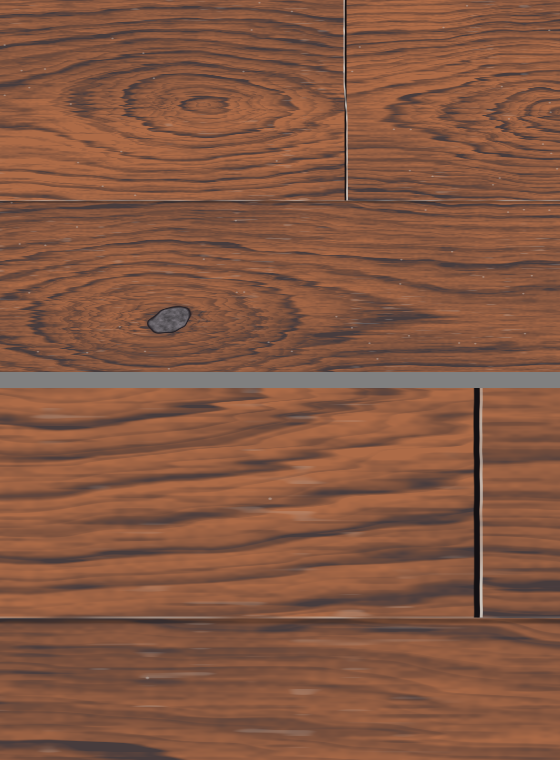
Top, the full canvas; bottom, a detail of the centre.
This texture is drawn by a WebGL 1 fragment shader. Its source:

```glsl
precision highp float;
// Stained oak floor: one long board below, two boards above meeting at a butt joint.
// Each board draws growth rings as contours of a bump-shaped height field, roughened
// along the fibres, then adds pores, pale flecks, a filled knot and the open seams.
uniform vec2 u_resolution;

#define SEAM_Y 0.461
#define SEAM_X 0.929
#define GAP_HALF 0.0026
#define RING_FREQ 33.0
#define RING_DEPTH 0.85
#define RAGGED 0.06
#define PORE_DEPTH 0.5
#define BASE_TONE 0.93
#define KNOT_POS vec2(0.457, 0.141)
#define KNOT_SIZE vec2(0.060, 0.033)

const vec3 DARK_GRAIN = vec3(0.28, 0.235, 0.24);
const vec3 MID_WOOD = vec3(0.46, 0.305, 0.235);
const vec3 LIGHT_WOOD = vec3(0.66, 0.41, 0.275);
const vec3 PALE_EDGE = vec3(0.80, 0.77, 0.74);
const vec3 GAP_BLACK = vec3(0.07, 0.06, 0.07);
const vec3 FILLER_GREY = vec3(0.42, 0.40, 0.42);

float hash(vec2 p) {
  vec3 q = fract(vec3(p.xyx) * 0.1031);
  q += dot(q, q.yzx + 33.33);
  return fract((q.x + q.y) * q.z);
}

float noise(vec2 p) {
  vec2 i = floor(p), f = fract(p);
  f = f * f * (3.0 - 2.0 * f);
  return mix(mix(hash(i), hash(i + vec2(1.0, 0.0)), f.x),
             mix(hash(i + vec2(0.0, 1.0)), hash(i + 1.0), f.x), f.y);
}

float fbm(vec2 p) {
  float sum = 0.0, amp = 0.5;
  for (int i = 0; i < 4; i++) {
    sum += amp * noise(p);
    p = p * 2.03 + 17.3;
    amp *= 0.5;
  }
  return sum / 0.9375;
}

// Closed loops near the centre, level lines far away.
// eye = centre x, centre y, half length, half height
float ringHeight(vec2 p, vec4 eye) {
  vec2 d = p - eye.xy;
  float spread = 1.0 - exp(-d.x * d.x / (eye.z * eye.z));
  return sqrt(d.y * d.y + eye.w * eye.w * spread);
}

// Thin dark late-wood line: softer on the inside, crisp on the outside.
float ringLine(float phase, float seed) {
  float t = fract(phase);
  float strength = mix(0.25, 1.0, hash(vec2(floor(phase), seed)));
  float halo = 0.3 * smoothstep(0.1, 0.7, t);
  float core = 0.7 * smoothstep(0.58, 0.80, t);
  return strength * (halo + core) * (1.0 - smoothstep(0.86, 0.99, t));
}

float woodTone(vec2 p, vec4 eye, float density, float seed) {
  vec2 s = p + seed * vec2(7.1, 3.7);
  float fibre = noise(s * vec2(6.0, 190.0));
  float fine = noise(s * vec2(18.0, 260.0));
  float grit = noise(s * vec2(110.0, 330.0));

  // Bend the rings broadly, then fray them along the fibres
  vec2 q = p;
  q.x += RAGGED * (fibre - 0.5) + 0.10 * (fbm(s * vec2(3.0, 8.0)) - 0.5);
  q.y += 0.06 * (fbm(s * vec2(2.2, 4.0)) - 0.5) + 0.005 * (noise(s * vec2(20.0, 40.0)) - 0.5);
  float phase = ringHeight(q, eye) * RING_FREQ * density;
  phase += 0.5 * (noise(s * vec2(2.0, 12.0)) - 0.5);
  float line = ringLine(phase, seed) * (0.55 + 0.6 * noise(s * vec2(9.0, 45.0)));
  float faint = ringLine(phase * 2.6 + 0.3, seed + 5.0);

  float broad = fbm(s * vec2(1.7, 6.0)) - 0.5;
  float pores = smoothstep(0.5, 0.9, fine) * (0.4 + 0.6 * noise(s * vec2(5.0, 30.0)));
  float tone = BASE_TONE + 0.70 * broad + 0.24 * (fibre - 0.5) + 0.14 * (grit - 0.5);
  tone -= RING_DEPTH * line * (0.7 + 0.5 * fibre);
  return tone - 0.26 * faint - PORE_DEPTH * pores * (0.55 + 0.8 * line);
}

vec3 woodColor(float tone) {
  vec3 c = mix(DARK_GRAIN, MID_WOOD, clamp(tone * 2.0, 0.0, 1.0));
  return mix(c, LIGHT_WOOD, clamp(tone * 2.0 - 1.0, 0.0, 1.1));
}

void main() {
  vec2 p = gl_FragCoord.xy / u_resolution.y;
  float px = 1.0 / u_resolution.y;

  // Choose the board: upper left, upper right, or lower
  vec4 eye = vec4(0.57, 0.716, 0.34, 0.14);
  float seed = 1.0, shade = 0.0, density = 1.0;
  if (p.y < SEAM_Y) {
    eye = vec4(0.45, 0.15, 0.42, 0.165);
    seed = 3.0;
    density = 1.15;
    shade = 0.06 + 0.16 * smoothstep(0.16, 0.0, SEAM_Y - p.y);
  } else if (p.x > SEAM_X) {
    eye = vec4(1.52, 0.69, 0.40, 0.13);
    seed = 2.0;
    density = 1.3;
    shade = 0.06;
  }
  vec3 color = woodColor(woodTone(p, eye, density, seed) - shade);

  // Pale streaks and a few small flecks on the varnish
  float streak = smoothstep(0.80, 0.98, noise(p * vec2(22.0, 270.0) + 40.0));
  color = mix(color, PALE_EDGE, 0.22 * streak * smoothstep(0.5, 0.8, noise(p * 6.0)));
  vec2 cell = floor(p * 45.0);
  vec2 jitter = 0.3 + 0.4 * vec2(hash(cell + 3.1), hash(cell + 8.7));
  float dotDist = length((fract(p * 45.0) - jitter) * vec2(0.7, 1.0)) / 45.0;
  float fleck = step(0.975, hash(cell)) * (1.0 - smoothstep(0.0004, 0.0008 + px, dotDist));
  color = mix(color, PALE_EDGE, 0.45 * fleck);

  // Tilted knot with a dark rim and speckled grey filler
  vec2 k = mat2(0.94, -0.34, 0.34, 0.94) * (p - KNOT_POS);
  float knot = length(k / KNOT_SIZE) + 0.3 * (noise(p * 45.0) - 0.5);
  vec3 filler = FILLER_GREY * (0.55 + 0.75 * fbm(p * vec2(90.0, 130.0)));
  filler = mix(filler, GAP_BLACK * 2.0, smoothstep(0.82, 0.98, knot));
  color = mix(color, DARK_GRAIN, 0.35 * (1.0 - smoothstep(0.95, 1.35, knot)));
  color = mix(color, filler, 1.0 - smoothstep(0.95, 1.0 + px * 20.0, knot));

  // Long seam: a worn pale hairline over a faint shadow
  float dy = p.y - SEAM_Y;
  float wear = 0.1 + 0.5 * noise(vec2(p.x * 25.0, 4.0));
  color *= 1.0 - 0.25 * (1.0 - smoothstep(0.001, 0.003 + px, abs(dy + 0.003)));
  color = mix(color, PALE_EDGE, wear * (1.0 - smoothstep(0.0003, 0.0006 + px, abs(dy))));

  // Butt joint: black gap, bright bevel on the left higher up, on the right lower down
  float above = smoothstep(-px, px, dy);
  float dx = p.x - SEAM_X + 0.0006 * (noise(vec2(p.y * 90.0, 2.0)) - 0.5);
  float side = mix(1.0, -1.0, smoothstep(0.66, 0.80, p.y));
  float bevel = 1.0 - smoothstep(0.0006, 0.001 + px, abs(dx - side * GAP_HALF * 1.5));
  color = mix(color, GAP_BLACK, above * (1.0 - smoothstep(GAP_HALF - px, GAP_HALF + px, abs(dx))));
  color = mix(color, PALE_EDGE, above * bevel * (0.5 + 0.5 * noise(vec2(p.y * 60.0, 9.0))));

  gl_FragColor = vec4(color, 1.0);
}
```
